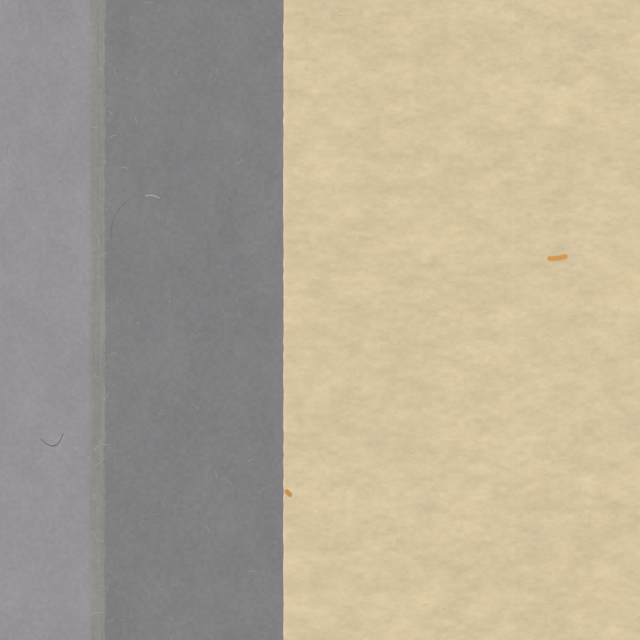
This texture is drawn by a WebGL 2 fragment shader. Its source:

```glsl
#version 300 es
precision highp float;
// Three upright sheets of fibrous paper: pale grey, dark grey and cream.
// Flat bands with soft edges carry layered value noise, hashed fibres
// scattered on a grid, and a few larger flecks and curved hairs.
uniform vec2 u_resolution;
out vec4 fragColor;

const vec3 PALE_GREY = vec3(0.588, 0.578, 0.592);
const vec3 FOLD_GREY = vec3(0.555, 0.552, 0.540);
const vec3 DARK_GREY = vec3(0.505, 0.503, 0.508);
const vec3 CREAM = vec3(0.835, 0.768, 0.630);
const vec3 PALE_FIBRE = vec3(0.70, 0.69, 0.64);
const vec3 DARK_FIBRE = vec3(0.40, 0.39, 0.38);
const vec3 ORANGE = vec3(0.83, 0.57, 0.27);
const float FOLD_X = 0.141;
const float DARK_X = 0.164;
const float CREAM_X = 0.4427;

float hash(vec2 p) {
  vec3 q = fract(p.xyx * vec3(0.1031, 0.1030, 0.0973));
  q += dot(q, q.yzx + 33.33);
  return fract((q.x + q.y) * q.z);
}

float noise(vec2 p) {
  vec2 cell = floor(p), f = fract(p);
  f = f * f * (3.0 - 2.0 * f);
  float low = mix(hash(cell), hash(cell + vec2(1, 0)), f.x);
  float high = mix(hash(cell + vec2(0, 1)), hash(cell + vec2(1, 1)), f.x);
  return mix(low, high, f.y);
}

// Layered noise centred on zero
float fbm(vec2 p) {
  float sum = 0.0, gain = 0.5;
  for (int i = 0; i < 4; i++) {
    sum += gain * (noise(p) - 0.5);
    p = p * 2.03 + 17.3;
    gain *= 0.6;
  }
  return sum;
}

float segment(vec2 p, vec2 a, vec2 b) {
  vec2 ab = b - a;
  return length(p - a - ab * clamp(dot(p - a, ab) / dot(ab, ab), 0.0, 1.0));
}

float stroke(float dist, float halfWidth, float soft) {
  return 1.0 - smoothstep(halfWidth - soft, halfWidth + soft, dist);
}

// Stroke from a to b, bowed sideways by bend
float hair(vec2 p, vec2 a, vec2 b, float bend, float halfWidth, float soft) {
  vec2 ab = b - a;
  float t = clamp(dot(p - a, ab) / dot(ab, ab), 0.0, 1.0);
  vec2 side = normalize(vec2(-ab.y, ab.x));
  return stroke(segment(p - side * bend * 4.0 * t * (1.0 - t), a, b), halfWidth, soft);
}

// Short fibres, at most one per grid cell
float fibres(vec2 p, float cells, float density, float reach, float soft, float seed) {
  vec2 home = floor(p * cells);
  float cover = 0.0;
  for (int y = -1; y <= 1; y++)
  for (int x = -1; x <= 1; x++) {
    vec2 id = home + vec2(x, y);
    vec2 key = id + seed;
    vec2 centre = (id + vec2(hash(key + 3.1), hash(key + 7.7))) / cells;
    float angle = 6.2832 * hash(key + 11.3);
    vec2 arm = vec2(cos(angle), sin(angle)) * reach * (0.2 + hash(key + 19.9));
    float present = step(hash(key + 29.5), density) * (0.4 + 0.6 * hash(key + 41.0));
    cover = max(cover, present * hair(p, centre - arm, centre + arm, reach * 0.3, 0.0007, soft));
  }
  return cover;
}

void main() {
  vec2 uv = gl_FragCoord.xy / u_resolution;
  float soft = max(0.0009, 0.8 / u_resolution.y);

  // Sheets, with slightly rough edges
  float rough = 0.0012 * (noise(vec2(3.0, uv.y * 90.0)) - 0.5);
  float inFold = smoothstep(-0.006, 0.006, uv.x - FOLD_X);
  float inDark = smoothstep(-0.0018, 0.0018, uv.x - DARK_X + 2.0 * rough);
  float inCream = smoothstep(-soft, soft, uv.x - CREAM_X + rough);
  vec3 grey = mix(mix(PALE_GREY, FOLD_GREY, inFold), DARK_GREY, inDark);

  // Grey pulp: soft clouds, grain and streaks along the fold
  float grain = fbm(uv * 190.0);
  grey += 0.045 * grain + 0.035 * fbm(uv * vec2(22.0, 16.0));
  grey += vec3(0.008, 0.0, -0.008) * fbm(uv * 45.0 + 9.0);
  float nearFold = inFold * (1.0 - inDark);
  grey += 0.035 * nearFold * (noise(vec2(uv.x * 420.0, uv.y * 14.0)) - 0.5);
  grey += vec3(0.012, 0.0, 0.006) * smoothstep(CREAM_X - 0.014, CREAM_X, uv.x);

  // Scattered fibres, denser along the fold
  grey = mix(grey, PALE_FIBRE, 0.42 * fibres(uv, 34.0, 0.22, 0.005, soft, 5.0));
  grey = mix(grey, DARK_FIBRE, 0.25 * fibres(uv, 24.0, 0.20, 0.009, soft, 83.0));
  float foldZone = smoothstep(0.022, 0.008, abs(uv.x - 0.156));
  grey = mix(grey, PALE_FIBRE, 0.55 * foldZone * fibres(uv, 46.0, 0.38, 0.008, soft, 151.0));

  // Larger hairs on the grey sheets
  float curl = hair(uv, vec2(0.065, 0.313), vec2(0.098, 0.321), -0.014, 0.0011, soft);
  float arc = hair(uv, vec2(0.174, 0.628), vec2(0.197, 0.684), 0.008, 0.0008, soft);
  float wisp = hair(uv, vec2(0.228, 0.694), vec2(0.248, 0.691), 0.002, 0.0012, soft);
  grey = mix(grey, DARK_FIBRE, max(0.75 * curl, 0.4 * arc));
  grey = mix(grey, PALE_FIBRE, 0.7 * wisp);

  // Cream pulp: mottling drawn out sideways, grain and a faint ruled line
  float mottle = fbm(uv * vec2(24.0, 48.0) + 31.0);
  float fleece = fbm(uv * vec2(75.0, 140.0) + 57.0);
  vec3 cream = CREAM + vec3(0.075, 0.062, 0.052) * mottle;
  cream += vec3(0.06, 0.055, 0.05) * fleece + 0.03 * grain;
  cream += vec3(0.014, 0.0, -0.012) * fbm(uv * vec2(18.0, 30.0) + 73.0);
  cream += 0.012 * stroke(abs(uv.x - 0.802), 0.0008, soft);
  cream = mix(cream, CREAM * 0.8, 0.3 * fibres(uv, 38.0, 0.16, 0.004, soft, 211.0));

  // Orange fleck and brown speck
  float fleck = hair(uv, vec2(0.859, 0.596), vec2(0.883, 0.599), -0.001, 0.0038, 0.0018);
  float speck = stroke(segment(uv, vec2(0.448, 0.232), vec2(0.453, 0.227)), 0.0035, 0.002);
  cream = mix(cream, ORANGE, 0.85 * fleck);
  cream = mix(cream, ORANGE * 0.87, 0.75 * speck);

  // Pale cut edge of the cream sheet
  cream += 0.025 * smoothstep(0.006, 0.0, uv.x - CREAM_X);
  fragColor = vec4(mix(grey, cream, inCream), 1.0);
}
```
